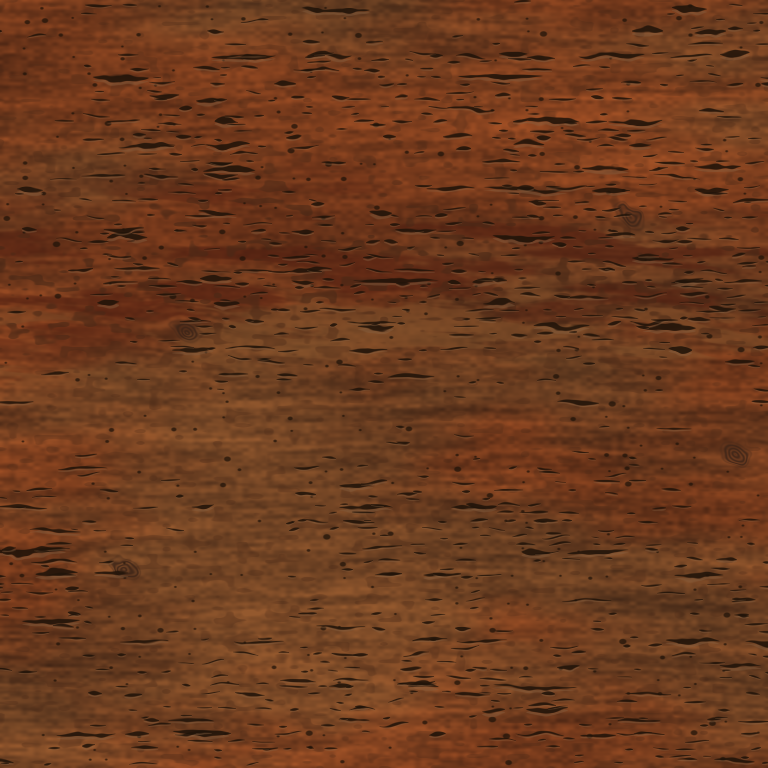
A WebGL 1 fragment shader for this texture:

```glsl
precision highp float;
// Weathered reddish-brown plank with horizontal grain.
// Stretched value noise makes the fibres and stains; jittered cells scatter
// ragged gashes with pale lower lips, round pores, and a few small knots.
uniform vec2 u_resolution;

const vec3 DARK_WOOD = vec3(0.285, 0.155, 0.085);
const vec3 LIGHT_WOOD = vec3(0.565, 0.310, 0.155);
const vec3 RED_STAIN = vec3(0.330, 0.125, 0.065);
const vec3 OCHRE = vec3(0.540, 0.345, 0.180);
const vec3 CREVICE = vec3(0.125, 0.075, 0.035);
const vec3 LIP = vec3(0.530, 0.380, 0.255);
const vec3 KNOT = vec3(0.235, 0.140, 0.090);

float hash(vec2 p) {
  vec3 q = fract(p.xyx * 0.1031);
  q += dot(q, q.yzx + 33.33);
  return fract((q.x + q.y) * q.z);
}

float noise(vec2 p) {
  vec2 i = floor(p), f = fract(p);
  f = f * f * (3.0 - 2.0 * f);
  float low = mix(hash(i), hash(i + vec2(1.0, 0.0)), f.x);
  float high = mix(hash(i + vec2(0.0, 1.0)), hash(i + 1.0), f.x);
  return mix(low, high, f.y);
}

float fbm(vec2 p) {
  float sum = 0.0, weight = 0.53;
  for (int i = 0; i < 4; i++) {
    sum += weight * noise(p);
    p = p * 2.03 + vec2(17.3, 9.1);
    weight *= 0.5;
  }
  return sum;
}

// Tapered slits, one at most per cell: x = crevice, y = lit lip beneath it.
vec2 gashes(vec2 p, vec2 cells, float thickness, float seed, float soft) {
  float ragged = 0.4 + 1.2 * noise(p * vec2(90.0, 150.0) + seed);
  p.y += 0.007 * (noise(p * vec2(38.0, 26.0) + seed) - 0.5);
  vec2 g = p * cells;
  float shift = 7.0 * hash(vec2(floor(g.y), seed));
  g.x += shift;
  vec2 id = floor(g);
  vec2 place = (id + 0.5 - vec2(shift, 0.0)) / cells;
  float calm = smoothstep(0.32, 0.42, place.y) * (1.0 - smoothstep(0.5, 0.6, place.y));
  float cluster = smoothstep(0.25, 0.8, noise(place * vec2(4.0, 9.0) + 31.0));
  float chance = (0.06 + 0.46 * cluster) * (1.0 - 0.55 * calm);
  float present = step(hash(id + seed), chance);
  float r = hash(id + seed + 41.0);
  float halfLength = mix(0.12, 0.46, r * r);
  float centreX = mix(halfLength, 1.0 - halfLength, hash(id + seed + 73.0));
  vec2 d = fract(g) - vec2(centreX, mix(0.5, 0.64, hash(id + seed + 97.0)));
  float taper = 1.0 - d.x * d.x / (halfLength * halfLength);
  float halfThick = thickness * ragged * taper * mix(0.5, 1.0, hash(id + seed + 113.0));
  float y = d.y / cells.y;
  float slit = smoothstep(-soft, soft, halfThick - abs(y));
  float lip = smoothstep(-soft, soft, halfThick - abs(y + thickness * 0.9));
  return present * vec2(slit, lip * (1.0 - slit)) * smoothstep(0.0, 0.15, taper);
}

float pores(vec2 p, vec2 cells, float chance, float soft) {
  vec2 g = p * cells, id = floor(g);
  vec2 centre = 0.3 + 0.4 * vec2(hash(id + 5.0), hash(id + 19.0));
  vec2 d = (fract(g) - centre) / cells;
  float radius = mix(0.0012, 0.0036, pow(hash(id + 67.0), 3.0));
  float dot_ = smoothstep(-soft, soft, radius - length(d * vec2(0.75, 1.0)));
  return dot_ * step(hash(id + 83.0), chance);
}

void main() {
  vec2 p = gl_FragCoord.xy / u_resolution;
  float soft = max(0.0007, 0.8 / u_resolution.y);

  // Knots, with the fibres spread around each one
  vec2 grain = p;
  grain.y += 0.035 * (fbm(p * vec2(2.2, 4.0)) - 0.5);
  float knot = 0.0;
  for (int i = 0; i < 4; i++) {
    float k = float(i);
    vec2 centre = vec2(hash(vec2(k, 3.7)), 0.2 + 0.16 * k + 0.08 * hash(vec2(k, 8.1)));
    vec2 d = p - centre;
    d.y += 0.35 * d.x;
    float r = length(d * vec2(0.8, 1.1)) + 0.008 * (noise(p * 90.0) - 0.5);
    grain.y -= 0.65 * d.y * exp(-r * r * 900.0);
    float rings = 0.72 + 0.28 * sin(r * 1300.0);
    knot = max(knot, rings * (1.0 - smoothstep(0.010, 0.019, r)));
  }

  // Broad tone, long fibres and fine tooth
  float broad = fbm(p * vec2(2.5, 7.0) + 4.0) - 0.5;
  float fibres = noise(grain * vec2(5.0, 75.0)) - 0.5;
  float threads = noise(grain * vec2(15.0, 190.0) + 21.0) - 0.5;
  float tooth = noise(p * vec2(125.0, 210.0)) - 0.5;
  float tone = 0.58 + 0.75 * broad + 0.38 * fibres + 0.42 * threads + 0.38 * tooth;
  vec3 colour = mix(DARK_WOOD, LIGHT_WOOD, clamp(tone, -0.1, 1.12));
  float warmth = fbm(p * vec2(3.0, 8.0) + 53.0);
  colour *= mix(vec3(0.97, 1.06, 1.10), vec3(1.05, 0.94, 0.87), smoothstep(0.3, 0.7, warmth));

  // Red band and the ochre streaks along its lower side
  float height = p.y + 0.08 * (noise(p * vec2(3.0, 5.0)) - 0.5);
  float band = smoothstep(0.52, 0.60, height) * (1.0 - smoothstep(0.68, 0.80, height));
  float streak = fbm((grain + vec2(0.0, 0.06 * p.x)) * vec2(7.0, 42.0));
  float ochreBand = 1.0 - smoothstep(0.02, 0.07, abs(height - 0.57));
  colour = mix(colour, OCHRE, 0.5 * ochreBand * smoothstep(0.46, 0.36, streak));
  colour = mix(colour, RED_STAIN, band * (0.14 + 0.52 * smoothstep(0.46, 0.62, streak)));

  // Dark flecks, knots, pores and gashes
  float fleck = smoothstep(0.68, 0.84, noise(p * vec2(60.0, 130.0) + 11.0));
  colour = mix(colour, DARK_WOOD, fleck * (0.3 + 0.3 * band));
  colour = mix(colour, KNOT, 0.85 * knot);
  colour = mix(colour, CREVICE, 0.75 * pores(p, vec2(46.0, 58.0), 0.13, soft));
  for (int i = 0; i < 3; i++) {
    float scale = pow(1.7, float(i));
    vec2 gash = gashes(p, vec2(8.0, 34.0) * scale, 0.0042 / scale, 13.0 * float(i) + 2.0, soft);
    colour = mix(colour, LIP, 0.42 * gash.y);
    colour = mix(colour, CREVICE, 0.88 * gash.x);
  }
  gl_FragColor = vec4(colour, 1.0);
}
```
